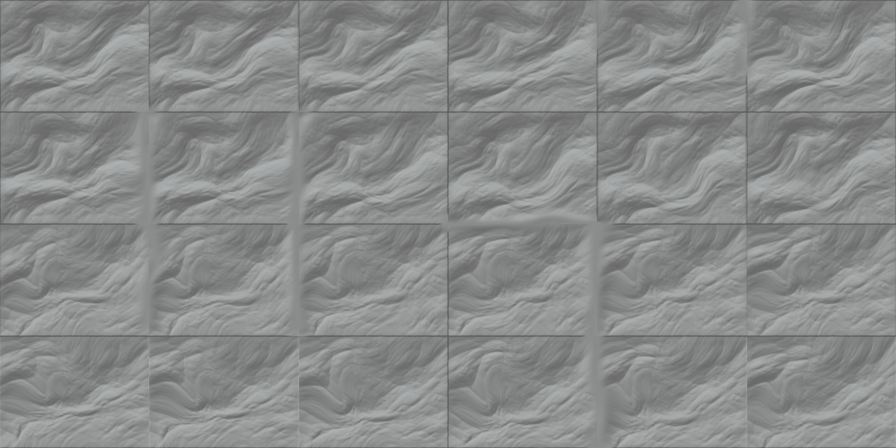
Give the GLSL for this texture map, as a Shadertoy shader.

```glsl
// Grey split-stone wall of 6 x 4 blocks, lit from the lower right.
// A height field of domes, lumps and ridged noise is shaded by its slope; thin
// dark joints part the blocks and a few joints are smeared over as soft valleys.

const vec2 GRID = vec2(6.0, 4.0);
const vec2 BLOCK = vec2(4.0 / 3.0, 1.0);   // block size in block heights
const vec2 LIGHT = vec2(0.45, -0.89);
const vec3 SHADOW = vec3(0.395, 0.395, 0.393);
const vec3 SHINE = vec3(0.680, 0.692, 0.692);

float hash(vec2 p) {
    vec3 q = fract(vec3(p.xyx) * 0.1031);
    q += dot(q, q.yzx + 33.33);
    return fract((q.x + q.y) * q.z);
}

float noise(vec2 p) {
    vec2 i = floor(p), f = fract(p);
    f = f * f * f * (f * (f * 6.0 - 15.0) + 10.0);
    float low = mix(hash(i), hash(i + vec2(1, 0)), f.x);
    float high = mix(hash(i + vec2(0, 1)), hash(i + vec2(1, 1)), f.x);
    return mix(low, high, f.y);
}

vec2 noise2(vec2 p) {
    return vec2(noise(p), noise(p + 37.7)) - 0.5;
}

vec2 rotate(vec2 p, float angle) {
    float c = cos(angle), s = sin(angle);
    return vec2(c * p.x - s * p.y, s * p.x + c * p.y);
}

float segmentDistance(vec2 p, vec2 a, vec2 b) {
    vec2 ab = b - a;
    return length(p - a - ab * clamp(dot(p - a, ab) / dot(ab, ab), 0.0, 1.0));
}

// Soft band along a joint; ends are given in grid units
float smear(vec2 p, vec2 from, vec2 to, float width) {
    float d = segmentDistance(p, from * BLOCK, to * BLOCK) / width;
    return exp(-d * d);
}

float filledJoints(vec2 p) {
    p += 0.12 * noise2(p * 2.9);
    float fill = 0.0;
    for (float x = 1.0; x < 3.0; x++)
        fill = max(fill, smear(p, vec2(x, 1.1), vec2(x, 2.95), 0.09));
    fill = max(fill, smear(p, vec2(4.0, -0.1), vec2(4.0, 2.0), 0.10));
    fill = max(fill, smear(p, vec2(3.0, 2.03), vec2(4.0, 2.03), 0.06));
    fill = max(fill, 0.7 * smear(p, vec2(5.0, 3.4), vec2(5.0, 4.1), 0.07));
    return max(fill, 0.5 * smear(p, vec2(4.0, 3.6), vec2(4.0, 4.1), 0.07));
}

// Rock face: row pairs share a form, each block bends it a little
float rockFace(vec2 local, vec2 cell) {
    float form = floor(cell.y / 2.0);
    vec2 q = local * BLOCK;
    q += 0.14 * noise2(q * 2.0 + cell.y * 13.0 + cell.x * 0.22);
    q += 0.17 * noise2(q * 3.1 + form * 19.0);

    // Dome, brighter below and darker above
    vec2 fromMiddle = local - 0.5;
    float height = 0.04 - 0.36 * dot(fromMiddle, fromMiddle);

    // Oval hollow with a raised rim
    vec2 toEddy = rotate(q - vec2(0.64, 0.66), -0.2) * vec2(1.8, 3.4);
    float rim = (length(toEddy) - 0.65) * 3.5;
    height += 0.065 * exp(-rim * rim);

    // Broad lumps, then creases, along the rising diagonal
    q = rotate(q, -0.5);
    height += 0.29 * (noise(q * vec2(1.7, 3.4) + form * 7.0 + 1.6) - 0.5);
    q = q * vec2(2.2, 4.2) + form * 11.0 + 3.0;
    float amplitude = 0.085;
    for (int octave = 0; octave < 5; octave++) {
        float crest = 1.0 - abs(2.0 * noise(q) - 1.0);
        height += amplitude * (crest - 0.6);
        q = rotate(q, -0.12) * 1.85 + 5.3;
        amplitude *= 0.49;
    }
    return height;
}

// Closeness to the block's rim: 0 on the joint, 1 inside
float blockBody(vec2 local) {
    vec2 inset = min(local, 1.0 - local) * BLOCK;
    return smoothstep(-0.02, 0.09, min(inset.x, inset.y));
}

// The cell is passed in so that a block's face runs on past its joint
float wallHeight(vec2 p, vec2 cell) {
    vec2 local = p / BLOCK - cell;
    float fill = filledJoints(p);
    float face = rockFace(local, cell) + 0.012 * blockBody(local);
    return face * (1.0 - fill) - 0.045 * fill;
}

float jointLine(float d, float pixel) {
    return 1.0 - smoothstep(0.009 - 0.7 * pixel, 0.009 + 0.7 * pixel, d);
}

void mainImage(out vec4 fragColor, in vec2 fragCoord) {
    vec2 grid = fragCoord / iResolution.xy * GRID;
    vec2 cell = floor(grid);
    vec2 p = grid * BLOCK;
    float pixel = GRID.y / iResolution.y;

    // Slope towards the light, softened at the rim
    vec2 reach = 0.010 * LIGHT;
    float slope = (wallHeight(p - reach, cell) - wallHeight(p + reach, cell)) / 0.020;
    slope *= mix(0.5, 1.0, blockBody(grid - cell));
    float tone = 0.52 + 0.5 * tanh(slope * 0.68);

    // Joints: rows are crisp, upright ones fade to faintly light at the foot
    vec2 nearest = round(grid);
    vec2 d = abs(grid - nearest) * BLOCK;
    float depth = smoothstep(0.0, 2.0, cell.y) * (0.6 + 0.4 * hash(nearest));
    float upright = mix(-0.1, 0.4, max(depth, 1.0 - abs(nearest.x - 3.0)));
    float groove = 0.42 * jointLine(d.y, pixel) + upright * jointLine(d.x, pixel);
    tone -= groove * (1.0 - smoothstep(0.1, 0.6, filledJoints(p)));

    fragColor = vec4(mix(SHADOW, SHINE, clamp(tone, 0.0, 1.0)), 1.0);
}
```
